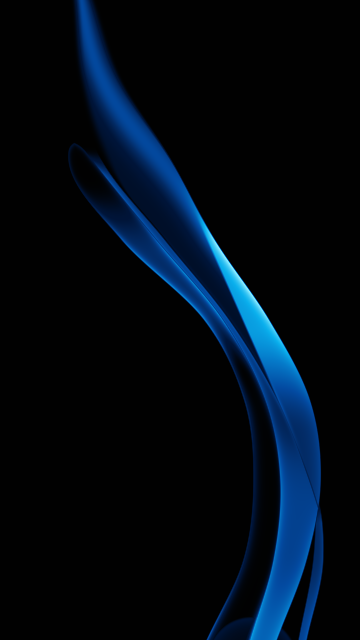
Write a Shadertoy shader that draws this background.

```glsl
// Glowing blue silk ribbons twisting down a black background.

const float ASPECT = 16.0 / 9.0;   // canvas height in canvas widths

// Horizontal position of each ribbon edge at nine even steps, top to bottom.
const float FOLD[9]         = float[](.192, .211, .282, .458, .637, .771, .859, .926, .995);
const float RIGHT_EDGE[9]   = float[](.266, .340, .477, .597, .748, .861, .891, .852, .769);
const float WEDGE[9]        = float[](.300, .380, .477, .576, .674, .771, .859, .926, .995);
const float INNER_EDGE[9]   = float[](-.10, .093, .255, .435, .620, .736, .778, .759, .694);
const float OUTER_EDGE[9]   = float[](.500, .301, .190, .338, .567, .678, .704, .676, .574);
const float STRAND_RIGHT[9] = float[](.700, .700, .700, .700, .700, .750, .870, .898, .852);
const float STRAND_LEFT[9]  = float[](.800, .800, .800, .800, .850, .870, .877, .870, .829);

// Smooth curve through the knots, y running from 0 (top) to 1 (bottom).
float curve(float knots[9], float y) {
    float s = clamp(y, 0.0, 0.9999) * 8.0;
    int i = int(s);
    float t = fract(s);
    float b = knots[i], c = knots[i + 1];
    float a = i > 0 ? knots[i - 1] : 2.0 * b - c;
    float d = i < 7 ? knots[i + 2] : 2.0 * c - b;
    return b + 0.5 * t * (c - a + t * (2.0 * a - 5.0 * b + 4.0 * c - d
             + t * (3.0 * (b - c) + d - a)));
}

// Approximate signed distance to an edge, positive on its right.
float side(vec2 p, float knots[9]) {
    float h = 0.004;
    float y = clamp(p.y, h, 1.0 - h);
    float slope = (curve(knots, y + h) - curve(knots, y - h)) / (2.0 * h * ASPECT);
    return (p.x - curve(knots, p.y)) * inversesqrt(1.0 + slope * slope);
}

float cover(float d, float soft) { return smoothstep(-soft, soft, d); }

float bell(float x, float width) { return exp(-x * x / (width * width)); }

// Rises over (a, b) and falls over (c, d).
float span(float y, float a, float b, float c, float d) {
    return smoothstep(a, b, y) * (1.0 - smoothstep(c, d, y));
}

float smoothMin(float a, float b, float k) {
    float h = max(k - abs(a - b), 0.0) / k;
    return min(a, b) - h * h * k * 0.25;
}

// Maps light from black through navy and blue to pale cyan.
vec3 palette(float v) {
    vec3 c = mix(vec3(0.005), vec3(0.0, 0.08, 0.22), smoothstep(0.0, 0.28, v));
    c = mix(c, vec3(0.01, 0.17, 0.40), clamp((v - 0.28) / 0.18, 0.0, 1.0));
    c = mix(c, vec3(0.01, 0.29, 0.63), clamp((v - 0.46) / 0.18, 0.0, 1.0));
    c = mix(c, vec3(0.02, 0.48, 0.79), clamp((v - 0.64) / 0.18, 0.0, 1.0));
    c = mix(c, vec3(0.04, 0.69, 0.93), clamp((v - 0.82) / 0.16, 0.0, 1.0));
    return mix(c, vec3(0.55, 0.92, 1.0), clamp((v - 0.98) / 0.25, 0.0, 1.0));
}

void mainImage(out vec4 fragColor, in vec2 fragCoord) {
    vec2 p = fragCoord / iResolution.xy;
    p.y = 1.0 - p.y;
    float y = p.y;
    float aa = 1.0 / iResolution.x;

    float fold = side(p, FOLD);
    float right = -side(p, RIGHT_EDGE);
    float wedge = side(p, WEDGE);
    float inner = side(p, INNER_EDGE);
    float outer = side(p, OUTER_EDGE);

    // Faint arch at the foot
    float arch = 0.125 - length((p - vec2(0.70, 1.035)) * vec2(1.0, ASPECT));
    float light = cover(arch, 0.006) * (0.12 + 0.16 * exp(-max(arch, 0.0) / 0.02));

    // Looped sheet with a rounded tip and a thin lit rim
    float loopSheet = smoothMin(min(outer, -inner), (y - 0.221) * ASPECT, 0.03);
    float sheetLight = 0.46 * span(y, 0.27, 0.40, 0.48, 0.59)
                     + 0.20 * smoothstep(0.56, 0.65, y) * exp(-max(outer, 0.0) / 0.02);
    float rimLight = 0.28 + 0.30 * span(y, 0.32, 0.44, 0.54, 0.68)
                   - 0.08 * span(y, 0.65, 0.72, 0.82, 0.92) + 0.40 * smoothstep(0.88, 1.0, y);
    sheetLight += rimLight * exp(-max(loopSheet, 0.0) / 0.007);
    light = mix(light, max(light, sheetLight), cover(loopSheet, aa));

    // Upper sheet: a soft ridge of light drifting to the right edge
    float u = fold / max(fold + right, 0.002);
    float ridge = mix(0.45, 0.95, smoothstep(0.0, 0.36, y));
    float upperLight = 0.18 + 0.45 * bell(u - ridge, 0.34);
    float leftSoft = mix(0.018, aa, smoothstep(0.22, 0.32, y));
    float rightSoft = mix(0.016, aa, smoothstep(0.06, 0.29, y));
    float upper = cover(fold - leftSoft, leftSoft) * cover(right - 0.5 * rightSoft, rightSoft);
    light = mix(light, upperLight, upper);

    // Bright wedge between the inner crease and the right edge
    float wedgeLight = 0.44 + 0.48 * (1.0 - smoothstep(0.51, 0.68, y));
    wedgeLight += 0.16 * smoothstep(0.5, 0.62, y) * exp(-max(right, 0.0) / 0.02);
    float wedgeCover = cover(wedge, 0.004) * cover(right, aa) * smoothstep(0.32, 0.39, y);
    light = mix(light, wedgeLight, wedgeCover);

    // Hot rim on the right edge
    float rim = span(y, 0.25, 0.38, 0.45, 0.60) * exp(-max(right, 0.0) / 0.013);
    light += 0.40 * rim * cover(right, aa) * cover(fold, aa);

    // Narrow band that widens into the lower ribbon
    float band = min(inner, min(-fold, right));
    float bandLight = 0.46 + 0.12 * smoothstep(0.62, 0.80, y) + 0.13 * smoothstep(0.86, 1.0, y);
    bandLight += 0.27 * exp(-max(inner, 0.0) / 0.010);
    bandLight += 0.20 * smoothstep(0.76, 0.86, y) * exp(-max(right, 0.0) / 0.014);
    bandLight -= 0.08 * bell(y - 0.66, 0.05);
    light = mix(light, bandLight, cover(band, aa) * smoothstep(0.225, 0.28, y));
    light += 0.14 * span(y, 0.32, 0.44, 0.62, 0.74) * bell(fold, 0.006) * cover(right, aa);

    // Slim strand curling out behind the right edge
    float strandRight = -side(p, STRAND_RIGHT);
    float strand = min(side(p, STRAND_LEFT), strandRight);
    float strandLight = 0.42 + 0.15 * smoothstep(0.85, 1.0, y)
                      + 0.16 * exp(-max(strandRight, 0.0) / 0.008);
    float behind = cover(-right, aa) * smoothstep(0.77, 0.82, y);
    light = mix(light, strandLight, cover(strand, aa) * behind);

    fragColor = vec4(palette(light), 1.0);
}
```
